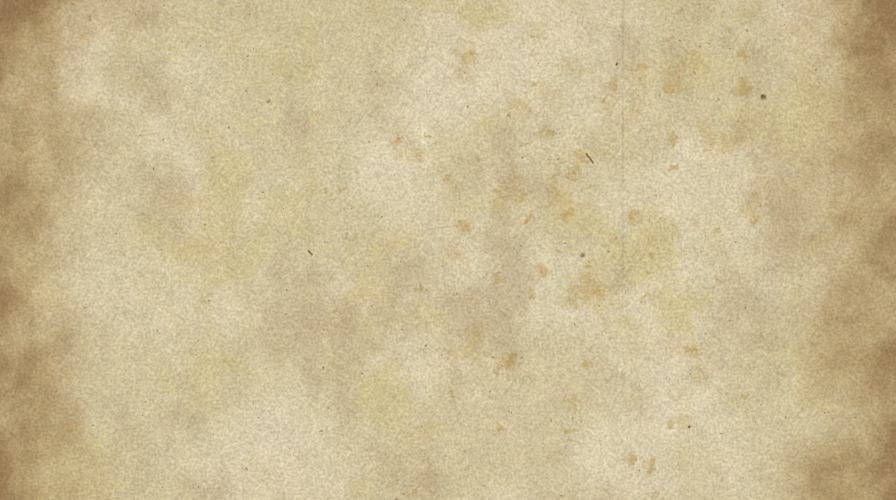
Give the GLSL for this texture, as a Shadertoy shader.

```glsl
const float TAU = 6.28318;
const vec3 CREAM = vec3(0.855, 0.805, 0.68);
const vec3 SAND = vec3(0.81, 0.76, 0.61);
const vec3 STRAW = vec3(0.80, 0.74, 0.55);
const vec3 TAN = vec3(0.75, 0.68, 0.54);
const vec3 BROWN = vec3(0.71, 0.62, 0.45);
const vec3 UMBER = vec3(0.55, 0.43, 0.29);
const vec3 OCHRE = vec3(0.69, 0.56, 0.30);
const vec3 INK = vec3(0.30, 0.21, 0.13);

vec2 hash2(vec2 c) {
    vec3 q = fract(c.xyx * vec3(0.1031, 0.1030, 0.0973));
    q += dot(q, q.yzx + 33.33);
    return fract((q.xx + q.yz) * q.zy);
}

float cornerSlope(vec2 cell, vec2 offset) {
    float angle = TAU * hash2(cell).x;
    return dot(vec2(cos(angle), sin(angle)), offset);
}

// Gradient noise, roughly -0.7 to 0.7
float noise(vec2 p) {
    vec2 i = floor(p), f = fract(p);
    vec2 u = f * f * f * (f * (f * 6.0 - 15.0) + 10.0);
    vec2 e = vec2(1.0, 0.0);
    float low = mix(cornerSlope(i, f), cornerSlope(i + e, f - e), u.x);
    float high = mix(cornerSlope(i + e.yx, f - e.yx), cornerSlope(i + 1.0, f - 1.0), u.x);
    return mix(low, high, u.y);
}

float fbm(vec2 p, int octaves) {
    float sum = 0.0, amplitude = 0.8;
    for (int i = 0; i < octaves; i++) {
        sum += amplitude * noise(p);
        p = mat2(1.6, 1.2, -1.2, 1.6) * p + 17.3;
        amplitude *= 0.6;
    }
    return sum;
}

// Soft round spots, one per cell at most; radius is a share of the cell
float scatterSpots(vec2 p, float cells, float radius, float density) {
    vec2 q = p * cells, base = floor(q);
    float cover = 0.0;
    for (int y = -1; y <= 1; y++)
    for (int x = -1; x <= 1; x++) {
        vec2 id = base + vec2(x, y);
        vec2 pick = hash2(id + 57.0);
        float size = radius * mix(0.35, 1.0, pick.x * pick.x);
        float disc = 1.0 - smoothstep(0.2 * size, size, length(q - id - hash2(id)));
        cover = max(cover, disc * smoothstep(0.0, 0.08, density - pick.y));
    }
    return cover;
}

// Short thin hairs at random angles
float scatterFibres(vec2 p, float cells, float density, float width) {
    vec2 q = p * cells, base = floor(q);
    float cover = 0.0;
    for (int y = -1; y <= 1; y++)
    for (int x = -1; x <= 1; x++) {
        vec2 id = base + vec2(x, y);
        vec2 pick = hash2(id + 131.0);
        vec2 offset = q - id - hash2(id + 9.0);
        vec2 along = vec2(cos(TAU * pick.x), sin(TAU * pick.x));
        float reach = mix(0.02, 0.055, fract(pick.x * 7.0));
        float d = length(offset - along * clamp(dot(offset, along), -reach, reach)) / cells;
        cover = max(cover, (1.0 - smoothstep(0.3 * width, width, d)) * step(pick.y, density));
    }
    return cover;
}

vec3 paperBase(vec2 p) {
    vec3 color = mix(CREAM, SAND, smoothstep(-0.35, 0.25, fbm(p * 2.8, 7)));
    color = mix(color, STRAW, 0.85 * smoothstep(0.0, 0.4, fbm(p * 3.2 + 7.0, 7)));
    return mix(color, TAN, 0.7 * smoothstep(0.02, 0.5, fbm(p * vec2(5.5, 4.0) + 23.0, 7)));
}

// Worn blotchy border, deepest at the left and right sides
float edgeWear(vec2 uv, vec2 p) {
    float side = min(uv.x, 1.0 - uv.x) + 0.07 * fbm(p * 4.5 + 41.0, 7);
    float rim = min(uv.y, 1.0 - uv.y) + 0.08 * fbm(p * 4.0 + 63.0, 6);
    float wear = 1.0 - smoothstep(-0.06, 0.17, side);
    wear *= 0.9 + 0.7 * fbm(p * 9.0 + 81.0, 5);
    return max(wear, 0.0) + (1.0 - smoothstep(0.0, 0.2, rim)) * (0.12 + 0.3 * wear);
}

// Rusty foxing and faint clouds, gathered right of the middle
float foxing(vec2 uv, vec2 p) {
    vec2 spread = (uv - vec2(0.65, 0.58)) / vec2(0.2, 0.45);
    float zone = exp(-dot(spread, spread));
    vec2 warped = p + 0.02 * vec2(fbm(p * 35.0, 4), fbm(p * 35.0 + 50.0, 4));
    float large = scatterSpots(warped, 13.0, 0.36, 0.06 + 0.38 * zone);
    float small = scatterSpots(warped + 3.0, 34.0, 0.36, 0.06 + 0.3 * zone);
    float cloud = smoothstep(0.15, 0.6, fbm(p * 9.0 + 33.0, 6)) * (0.15 + 0.5 * zone);
    float breakup = clamp(0.75 + 0.9 * fbm(p * 50.0 + 11.0, 4), 0.0, 1.0);
    return max(max(large, 0.85 * small) * breakup, cloud);
}

// Woven threads over fine paper grain
float paperGrain(vec2 p) {
    float weave = noise(p * vec2(55.0, 190.0)) + 0.6 * noise(p * vec2(190.0, 55.0) + 70.0);
    vec2 turned = mat2(0.8, 0.6, -0.6, 0.8) * p;
    return 0.045 * weave + 0.12 * noise(turned * 180.0) + 0.06 * noise(turned.yx * 95.0 + 40.0);
}

void mainImage(out vec4 fragColor, in vec2 fragCoord) {
    vec2 uv = fragCoord / iResolution.xy;
    vec2 p = fragCoord / iResolution.y;
    float aspect = iResolution.x / iResolution.y;
    vec3 color = paperBase(p);

    float wear = edgeWear(uv, p);
    color = mix(color, BROWN, smoothstep(0.0, 0.7, wear));
    color = mix(color, UMBER, 0.75 * smoothstep(0.5, 1.25, wear));

    // Stains, dark spots, specks and hairs
    color = mix(color, OCHRE, 0.58 * foxing(uv, p));
    vec2 ragged = p + 0.005 * vec2(noise(p * 90.0), noise(p * 90.0 + 30.0));
    color = mix(color, INK, 0.7 * scatterSpots(ragged + 5.0, 5.0, 0.075, 0.12));
    color = mix(color, UMBER, 0.6 * scatterSpots(ragged + 8.0, 40.0, 0.16, 0.14));
    color = mix(color, INK, 0.55 * scatterFibres(p, 5.0, 0.05, 0.003));

    // Faint upright crease
    float crease = abs(uv.x - 0.695) * aspect + 0.001 * noise(p * 12.0);
    float fade = smoothstep(0.3, 0.6, uv.y) * (0.6 + 0.6 * noise(p * 9.0));
    color *= 1.0 - 0.09 * fade * (1.0 - smoothstep(0.0, 0.004, abs(crease)));

    // Mottling and grain
    color *= 1.0 + 0.05 * fbm(p * 18.0 + 90.0, 5) + paperGrain(p);
    fragColor = vec4(clamp(color, 0.0, 1.0), 1.0);
}
```
